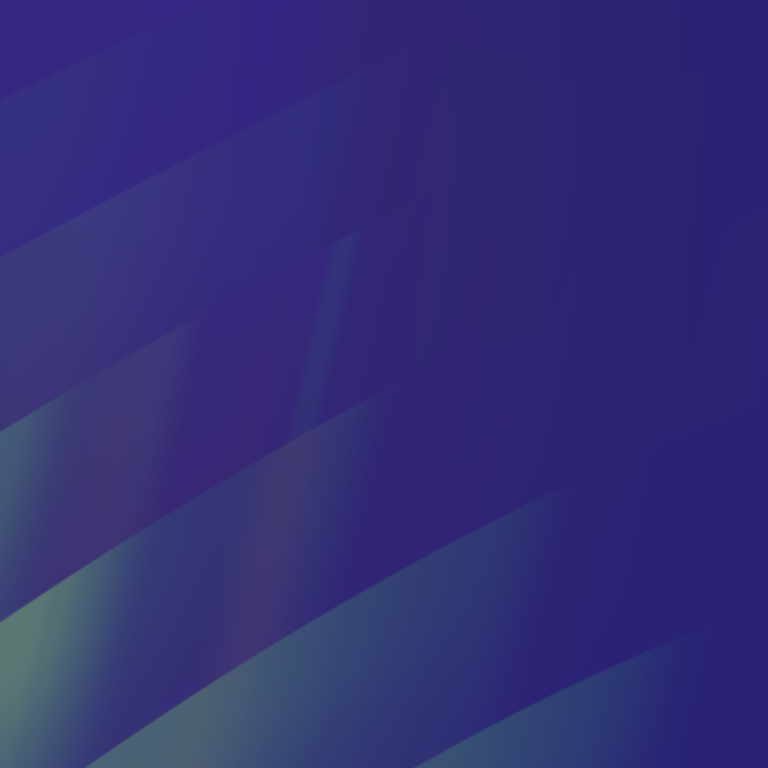
Give the GLSL for this background, as a Shadertoy shader.

```glsl
float hash(float n) {
    return fract(sin(n * 127.1) * 437.58);
}

// One-dimensional gradient noise, about -0.5 to 0.5
float gradientNoise(float x) {
    float cell = floor(x), f = x - cell;
    float a = (hash(cell) * 2.0 - 1.0) * f;
    float b = (hash(cell + 1.0) * 2.0 - 1.0) * (f - 1.0);
    return mix(a, b, f * f * (3.0 - 2.0 * f));
}

float band(float x, float center, float width) {
    float t = (x - center) / width;
    return exp(-t * t);
}

// Height of the curved upper edge of a row
float rowEdge(float row, float x) {
    float start = 0.87 - 0.195 * row - 0.0106 * row * row;
    return start + (0.48 + 0.065 * row) * x - (0.02 + 0.04 * row) * x * x;
}

// Violet on the left, dusky in the middle, deep blue on the right
vec3 backdrop(vec2 uv, float along) {
    vec3 color = mix(vec3(0.212, 0.15, 0.465), vec3(0.16, 0.13, 0.462), smoothstep(0.0, 1.0, uv.x));
    color.b += 0.045 * (1.0 - smoothstep(0.38, 0.56, along)) * smoothstep(0.35, 0.75, uv.y);
    float dusk = band(uv.x, 0.65, 0.26) * band(uv.y, 0.75, 0.5);
    return color + dusk * vec3(0.012, 0.016, -0.016);
}

vec3 rowColor(int index, vec2 uv, float depth) {
    // Glow at the left, glow at the right, falloff, end of the lit part
    const vec4 glows[7] = vec4[7](
        vec4(0.00, 0.00, 0.30, 0.25), vec4(0.12, 0.03, 0.18, 0.30),
        vec4(0.22, 0.07, 0.24, 0.482), vec4(0.62, 0.18, 0.08, 0.272),
        vec4(1.00, 0.18, 0.16, 0.515), vec4(0.77, 0.17, 0.48, 0.758),
        vec4(0.88, 0.00, 0.76, 0.95));
    vec4 glow = glows[index];
    float row = float(index) - 1.0;
    float along = uv.x + 0.25 * depth;

    // Teal light, cut off along a slanted line
    float light = mix(glow.y, glow.x, exp(-pow(along / glow.z, 3.0)));
    float soft = 0.03 + 0.005 * row * row;
    light *= 1.0 - smoothstep(glow.w - soft, glow.w + 0.012, along);
    light *= 1.0 - 0.4 * smoothstep(0.05, 0.3, depth);

    // Mauve reflections and one isolated teal strip
    float mauve = 0.0;
    if (index == 2) mauve = 0.3 * band(along, 0.1, 0.2);
    if (index == 3) {
        mauve = 0.5 * band(along, 0.18, 0.09) + 0.25 * band(along, 0.37, 0.06);
        light += 0.14 * smoothstep(0.42, 0.447, along) * (1.0 - smoothstep(0.455, 0.482, along));
    }
    if (index == 4) mauve = 0.75 * band(along, 0.385, 0.045) + 0.25 * band(along, 1.0, 0.04);
    if (index == 5) mauve = 0.5 * band(along, 0.28, 0.055);

    // Fine slanted streaks
    float seed = row * 17.3;
    float streak = gradientNoise(along * 18.0 + seed) + 0.4 * gradientNoise(along * 50.0 + seed);
    light += streak * (0.012 + 0.07 * light);
    mauve += 0.08 * gradientNoise(along * 12.0 + seed + 40.0);

    // Weak light is blue-teal, strong light turns green
    vec3 tint = vec3(0.17 * light - 0.02, 0.32, -0.01);
    return backdrop(uv, along) + light * tint + mauve * vec3(0.07, 0.03, -0.02);
}

void mainImage(out vec4 fragColor, in vec2 fragCoord) {
    vec2 uv = fragCoord / iResolution.xy;
    float blur = 0.002 + 0.7 / iResolution.y;
    vec3 color = backdrop(uv, uv.x);

    // Each lower row overlaps the one above it
    for (int i = 0; i < 7; i++) {
        float depth = rowEdge(float(i) - 1.0, uv.x) - uv.y;
        vec3 layer = rowColor(i, uv, max(depth, 0.0));
        color = mix(color, layer, smoothstep(-blur, blur, depth));
    }
    fragColor = vec4(clamp(color, 0.0, 1.0), 1.0);
}
```
